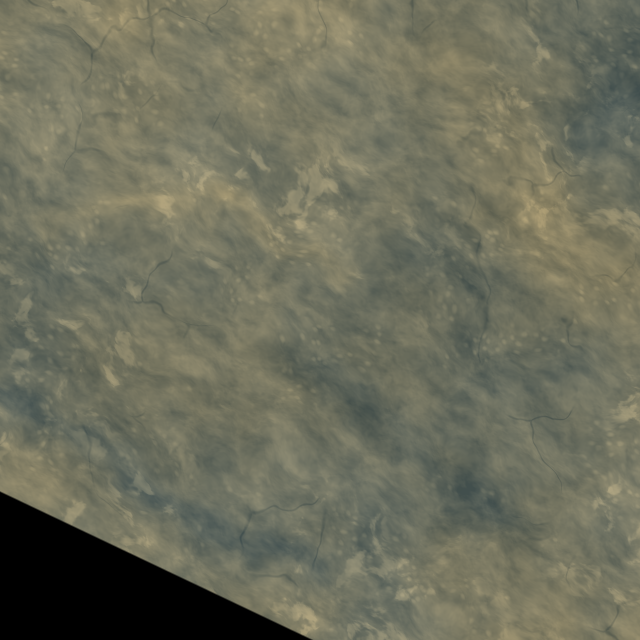
This texture is drawn by a WebGL 1 fragment shader. Its source:

```glsl
precision highp float;
// Weathered slate and ochre rock face with slanting grain above a black corner.
uniform vec2 u_resolution;

const vec3 SLATE = vec3(0.36, 0.38, 0.33);
const vec3 OCHRE = vec3(0.61, 0.58, 0.46);
const vec3 WARM_SHIFT = vec3(0.035, 0.0, -0.045);

vec2 hash2(vec2 p) {
  vec3 q = fract(vec3(p.xyx) * vec3(0.1031, 0.1030, 0.0973));
  q += dot(q, q.yzx + 33.33);
  return fract((q.xx + q.yz) * q.zy);
}

float valueNoise(vec2 p) {
  vec2 i = floor(p), f = fract(p);
  f = f * f * (3.0 - 2.0 * f);
  float low = mix(hash2(i).x, hash2(i + vec2(1.0, 0.0)).x, f.x);
  float high = mix(hash2(i + vec2(0.0, 1.0)).x, hash2(i + 1.0).x, f.x);
  return mix(low, high, f.y);
}

// Layered noise centred on zero
float layers(vec2 p) {
  float sum = 0.0, amp = 0.5;
  for (int i = 0; i < 4; i++) {
    sum += amp * (valueNoise(p) - 0.5);
    p = mat2(1.6, 1.2, -1.2, 1.6) * p + 17.3;
    amp *= 0.55;
  }
  return sum;
}

// Same, but keeping its axes so that stretched grain stays aligned
float grain(vec2 p) {
  float sum = 0.0, amp = 0.5;
  for (int i = 0; i < 4; i++) {
    sum += amp * (valueNoise(p) - 0.5);
    p = p * 1.93 + 11.7;
    amp *= 0.62;
  }
  return sum;
}

// Distances to the nearest and second nearest cell points
vec2 cellular(vec2 p) {
  vec2 cell = floor(p), nearest = vec2(8.0);
  for (int y = -1; y <= 1; y++) {
    for (int x = -1; x <= 1; x++) {
      vec2 c = cell + vec2(float(x), float(y));
      float d = length(c + hash2(c) - p);
      nearest = d < nearest.x ? vec2(d, nearest.x) : vec2(nearest.x, min(nearest.y, d));
    }
  }
  return nearest;
}

vec2 turn(vec2 p, float angle) {
  float c = cos(angle), s = sin(angle);
  return vec2(c * p.x + s * p.y, c * p.y - s * p.x);
}

float blotch(vec2 p, vec2 centre, vec2 radii, float angle) {
  vec2 q = turn(p - centre, angle) / radii;
  return exp(-dot(q, q));
}

float band(vec2 p, vec2 a, vec2 b, float width) {
  vec2 ab = b - a;
  float h = clamp(dot(p - a, ab) / dot(ab, ab), 0.0, 1.0);
  float d = length(p - a - ab * h) / width;
  return exp(-d * d);
}

void main() {
  vec2 uv = gl_FragCoord.xy / u_resolution;
  vec2 wobble = vec2(layers(uv * 9.0), layers(uv * 9.0 + 40.0));
  vec2 p = uv + 0.11 * wobble;
  vec2 slant = turn(uv + 0.04 * wobble, -0.66);

  // Broad stains
  float stain = 0.85 * layers(uv * 4.0 + 3.0);
  float warmth = 0.45 * blotch(p, vec2(0.86, 0.66), vec2(0.1, 0.19), 0.35)
    + 0.16 * blotch(p, vec2(0.25, 0.88), vec2(0.4, 0.22), -0.3)
    + 0.3 * band(p, vec2(0.08, 0.65), vec2(0.36, 0.68), 0.025)
    + 0.25 * band(p, vec2(0.36, 0.68), vec2(0.55, 0.56), 0.025)
    + 0.2 * band(p, vec2(0.0, 0.28), vec2(0.5, 0.04), 0.05);
  float shade = 0.3 * blotch(p, vec2(0.93, 0.85), vec2(0.12, 0.17), 0.2)
    + 0.2 * blotch(p, vec2(0.27, 0.54), vec2(0.2, 0.08), -0.35)
    + 0.3 * band(p, vec2(0.0, 0.37), vec2(0.5, 0.12), 0.025)
    + 0.27 * band(p, vec2(0.46, 0.45), vec2(0.78, 0.2), 0.035);

  // Slanting grain and fine grit
  float streaks = grain(slant * vec2(9.0, 26.0));
  float grit = grain(slant * vec2(38.0, 62.0) + 5.0);

  // Pale flakes, thickest low on the face
  float flakeZone = smoothstep(-0.02, 0.2, layers(uv * 6.0 + 60.0) + 0.16 * (0.55 - uv.y));
  float flakes = smoothstep(0.08, 0.26, layers(p * 27.0 + 9.0) + 0.35 * grit) * flakeZone;
  vec2 chip = cellular(slant * vec2(42.0, 60.0));
  float chips = smoothstep(0.3, 0.05, chip.x) * smoothstep(0.04, 0.2, layers(uv * 13.0 + 30.0));

  // Broken hairline cracks
  vec2 cell = cellular(p * 8.0);
  float cracks = smoothstep(0.05, 0.0, cell.y - cell.x) * smoothstep(0.02, 0.16, layers(uv * 7.0 + 80.0));
  cracks += 0.7 * band(p, vec2(0.72, 0.7), vec2(0.76, 0.44), 0.003);

  float tone = 0.38 + stain + warmth - shade + 0.62 * streaks + 0.72 * grit
    + 0.42 * flakes + 0.3 * chips - 0.3 * cracks;
  vec3 colour = mix(SLATE, OCHRE, clamp(tone, -0.35, 1.3));
  float hue = warmth - shade + 0.7 * stain + 1.2 * layers(uv * 5.0 + 22.0);
  colour += WARM_SHIFT * clamp(hue, -0.6, 0.6);

  // Straight lower edge over the black corner
  float edge = uv.y + 0.475 * uv.x - 0.232;
  colour *= smoothstep(-0.002, 0.002, edge);
  gl_FragColor = vec4(colour, 1.0);
}
```
